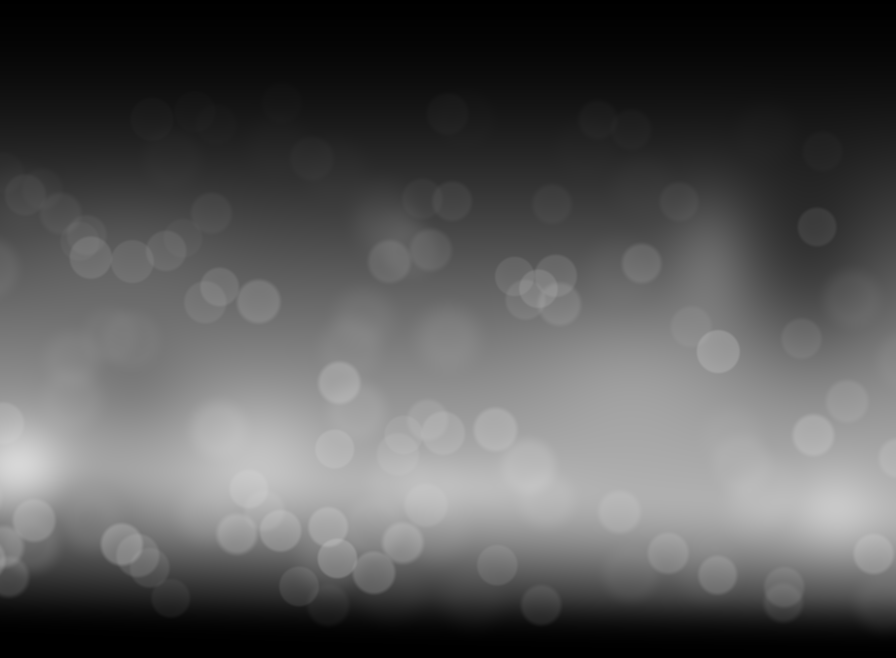
Give the GLSL for this background, as a Shadertoy shader.

```glsl
const float PEAK = 0.71;          // brightness of the light band
const float BAND_TOP = 1.02;      // height where the light has faded out
const float BAND_CORE = 0.15;     // height where the upper fade begins
const float BAND_RISE = 0.27;     // thickness of the lower fade
const float HIGHLIGHT = 0.88;     // tone that the lights blend towards
const int SOFT_COUNT = 46;
const int CRISP_COUNT = 78;
const float CRISP_RADIUS = 0.031;
const float SOFT_RADIUS = 0.042;

vec3 hash3(float n) {
    vec3 q = fract(vec3(n) * vec3(0.1031, 0.1030, 0.0973));
    q += dot(q, q.yzx + 33.33);
    return fract((q.xxy + q.yzz) * q.zyx);
}

float glow(vec2 p, vec2 center, vec2 size) {
    vec2 d = (p - center) / size;
    return exp(-dot(d, d));
}

// Horizontal light band, its lower edge tilted down to the right
float lightBand(vec2 p, float aspect) {
    float edge = mix(0.035, -0.03, p.x / aspect);
    float rise = smoothstep(edge - 0.01, edge + BAND_RISE, p.y);
    rise *= smoothstep(0.0, 0.10, p.y);
    return PEAK * rise * (1.0 - smoothstep(BAND_CORE, BAND_TOP, p.y));
}

// Broad pools of light and shade
float pools(vec2 p) {
    float light = 0.20 * glow(p, vec2(0.03, 0.29), vec2(0.07));
    light += 0.11 * glow(p, vec2(0.39, 0.31), vec2(0.10, 0.09));
    light += 0.06 * glow(p, vec2(0.70, 0.26), vec2(0.15, 0.05));
    light += 0.07 * glow(p, vec2(0.96, 0.44), vec2(0.15, 0.11));
    light += 0.10 * glow(p, vec2(1.08, 0.61), vec2(0.06, 0.10));
    light += 0.05 * glow(p, vec2(0.19, 0.63), vec2(0.16, 0.09));
    light += 0.10 * glow(p, vec2(1.27, 0.22), vec2(0.07));
    float shade = 0.12 * glow(p, vec2(1.23, 0.58), vec2(0.10, 0.15));
    shade += 0.10 * glow(p, vec2(0.11, 0.22), vec2(0.11, 0.06));
    shade += 0.07 * glow(p, vec2(0.20, 0.41), vec2(0.09, 0.08));
    return light - shade;
}

float disc(vec2 p, vec2 center, float radius, float blur) {
    float d = length(p - center);
    return 1.0 - smoothstep(radius - blur, radius + blur, d);
}

// Lights are strongest near the band and faint towards the top
float lightStrength(float y) {
    return smoothstep(0.0, 0.2, y) * mix(1.0, 0.10, smoothstep(0.30, 0.82, y));
}

// Scattered discs; returns the tone after blending them in
float addLights(float tone, vec2 p, float aspect, int count, float seed,
                float radius, float blur, float opacity) {
    for (int i = 0; i < count; i++) {
        vec3 place = hash3(float(i) * 1.73 + seed);
        vec3 look = hash3(float(i) * 2.41 + seed + 91.7);
        float height = mix(0.08, 0.86, pow(place.y, 1.35));
        vec2 center = vec2(mix(-0.03, aspect + 0.03, place.x), height);
        float size = radius * mix(0.94, 1.06, look.x);
        float softness = blur * mix(0.6, 1.5, look.y);
        float alpha = opacity * mix(0.35, 1.0, look.z) * lightStrength(height);
        float mask = disc(p, center, size, softness);
        float rim = mix(0.88, 1.0, smoothstep(0.3, 0.95, length(p - center) / size));
        tone += max(HIGHLIGHT - tone, 0.0) * alpha * mask * rim;
    }
    return tone;
}

void mainImage(out vec4 fragColor, in vec2 fragCoord) {
    vec2 p = fragCoord / iResolution.y;
    float aspect = iResolution.x / iResolution.y;

    // Background light, black along the top and bottom
    float fade = smoothstep(0.0, 0.16, p.y) * smoothstep(1.0, 0.75, p.y);
    float tone = max(lightBand(p, aspect) + pools(p) * fade, 0.0);

    // Blurred lights behind crisp ones
    tone = addLights(tone, p, aspect, SOFT_COUNT, 17.3, SOFT_RADIUS, 0.018, 0.18);
    tone = addLights(tone, p, aspect, CRISP_COUNT, 53.9, CRISP_RADIUS, 0.004, 0.30);

    fragColor = vec4(vec3(clamp(tone, 0.0, 1.0)), 1.0);
}
```
